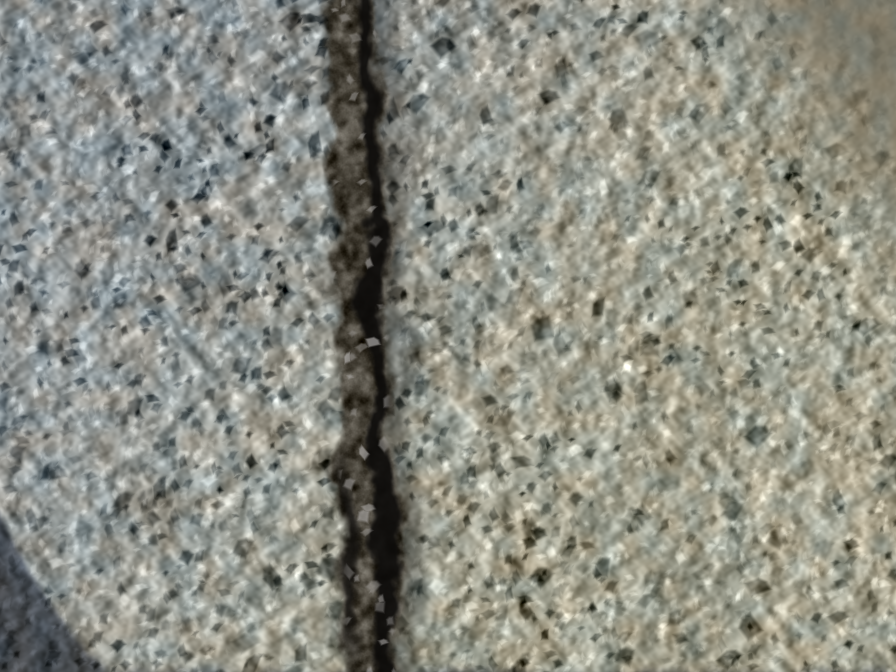
Give the GLSL for this texture, as a Shadertoy shader.

```glsl
// Weathered concrete with a dark, dirt-filled vertical joint and two cast shadows.
// Slanted value noise is lit by differencing, then angular stone flakes are
// scattered on jittered grids; the joint is a ragged band around a wandering line.

float hash12(vec2 p) {
    vec3 q = fract(vec3(p.xyx) * 0.1031);
    q += dot(q, q.yzx + 33.33);
    return fract((q.x + q.y) * q.z);
}

vec2 hash22(vec2 p) {
    return vec2(hash12(p + 17.3), hash12(p + 71.9));
}

float valueNoise(vec2 p) {
    vec2 cell = floor(p), f = fract(p);
    f = f * f * (3.0 - 2.0 * f);
    float low = mix(hash12(cell), hash12(cell + vec2(1, 0)), f.x);
    float high = mix(hash12(cell + vec2(0, 1)), hash12(cell + vec2(1, 1)), f.x);
    return mix(low, high, f.y);
}

float fbm(vec2 p) {
    float sum = 0.0, weight = 0.5;
    for (int i = 0; i < 4; i++) {
        sum += weight * valueNoise(p);
        p = mat2(1.6, 1.2, -1.2, 1.6) * p + 9.7;
        weight *= 0.5;
    }
    return sum / 0.9375;
}

// Side-lit roughness: height minus the height a step away from the light
float relief(vec2 p, float scale) {
    vec2 q = mat2(0.8, -0.6, 0.75, 1.0) * p * scale;
    return valueNoise(q) - valueNoise(q + vec2(0.55, -0.5));
}

// Coverage of angular flakes; density is the share of grid cells holding one
float flakes(vec2 p, float scale, float density, float softness, float seed) {
    vec2 q = p * scale, home = floor(q);
    float cover = 0.0;
    for (int j = -1; j <= 1; j++)
    for (int i = -1; i <= 1; i++) {
        vec2 cell = home + vec2(i, j);
        vec2 id = cell + seed;
        vec2 d = q - cell - hash22(id);
        float angle = 0.9 + 2.2 * (hash12(id + 5.1) - 0.5);
        float c = cos(angle), s = sin(angle);
        d = mat2(c, -s, s, c) * d;
        d.y *= 1.2 + 0.9 * hash12(id + 8.4);
        float radius = mix(0.18, 0.48, hash12(id + 3.7));
        float shape = max(abs(d.x + 0.3 * d.y), abs(0.5 * d.x - 0.87 * d.y));
        shape = max(shape, 0.6 * d.x + 0.8 * d.y);
        float present = step(hash12(id + 29.0), density);
        float strength = 0.5 + 0.5 * hash12(id + 41.0);
        cover = max(cover, present * strength
            * (1.0 - smoothstep(radius - softness, radius + softness, shape)));
    }
    return cover;
}

// Soft band of a given half width around zero
float band(float x, float halfWidth, float softness) {
    return 1.0 - smoothstep(halfWidth - softness, halfWidth + softness, abs(x));
}

vec3 concrete(vec2 p, float contrast) {
    vec3 cool = vec3(0.555, 0.575, 0.575), warm = vec3(0.625, 0.62, 0.55);
    float warmth = smoothstep(0.2, 1.1, p.x * 0.75 + (1.0 - p.y) * 0.5);
    vec3 color = mix(cool, warm, warmth);
    color += 0.09 * (fbm(p * 5.0) - 0.5);
    color += vec3(0.06, 0.0, -0.05) * (valueNoise(p * 32.0 + 4.0) - 0.5);

    float grain = 0.20 * relief(p, 36.0) + 0.23 * relief(p + 3.0, 68.0)
                + 0.13 * relief(p + 7.0, 125.0) + 0.10 * (fbm(p * 24.0) - 0.5);
    color += grain * contrast;

    // Dark and pale aggregate
    float patches = smoothstep(0.25, 0.7, fbm(p * 6.0 + 20.0));
    float dark = 0.28 * flakes(p, 27.0, 0.20, 0.12, 3.0)
               + 0.24 * flakes(p, 50.0, 0.34, 0.18, 61.0) * (0.5 + patches);
    float pale = 0.18 * flakes(p, 46.0, 0.22, 0.18, 113.0)
               + 0.14 * flakes(p, 70.0, 0.25, 0.22, 157.0);
    color -= vec3(1.0, 0.97, 0.92) * dark * contrast;
    return color + pale * contrast;
}

// Dirt, black crack and trapped chips, laid over the surface colour
vec3 joint(vec3 color, vec2 p) {
    float ragged = fbm(p * vec2(26.0, 20.0)) - 0.5;
    float wander = 0.016 * (valueNoise(vec2(2.0, p.y * 9.0)) - 0.5);
    float x = p.x - (0.547 - 0.028 * p.y * p.y) - wander;

    float stain = band(x - 0.015, 0.055 + 0.06 * ragged, 0.025);
    color *= 1.0 - 0.35 * stain;
    float fill = band(x, 0.042 + 0.05 * ragged, 0.010);
    float grit = fbm(p * 55.0 + 8.0);
    vec3 dirt = vec3(0.27, 0.25, 0.21) + 0.55 * (grit - 0.5) + 0.18 * relief(p, 75.0);
    color = mix(color, dirt, 0.93 * fill);

    float opening = band(p.y - 0.56, 0.04, 0.04) + 0.7 * band(p.y - 0.2, 0.10, 0.06);
    float crackX = x - 0.023 + 0.008 * opening - 0.04 * ragged;
    float crack = band(crackX, 0.011 + 0.009 * opening, 0.007);
    float leftCrack = band(x + 0.030 + 0.03 * ragged, 0.008, 0.007)
                    * band(p.y - 0.17, 0.13, 0.06);
    color = mix(color, vec3(0.05, 0.045, 0.04), 0.92 * max(crack, 0.8 * leftCrack));

    float chips = flakes(p, 48.0, 0.24, 0.15, 211.0) * band(x, 0.038, 0.008);
    return mix(color, vec3(0.68, 0.67, 0.66), 0.75 * chips);
}

void mainImage(out vec4 fragColor, in vec2 fragCoord) {
    vec2 p = fragCoord / iResolution.y;

    // Hazy shadow in the upper right, crisp one in the lower left
    float haze = smoothstep(-0.06, 0.20, dot(p - vec2(1.024, 1.0), vec2(0.79, 0.61)));
    float edge = 0.235 * pow(max(1.0 - p.x / 0.17, 0.0), 1.35) - p.y;
    float corner = smoothstep(-0.012, 0.018, edge + 0.025 * (fbm(p * 30.0) - 0.5));

    vec3 color = joint(concrete(p, 1.0 - 0.8 * haze), p);
    color = mix(color, color * vec3(0.79, 0.77, 0.75), haze);
    color = mix(color, color * vec3(0.47, 0.49, 0.54), corner);
    fragColor = vec4(clamp(color, 0.0, 1.0), 1.0);
}
```
